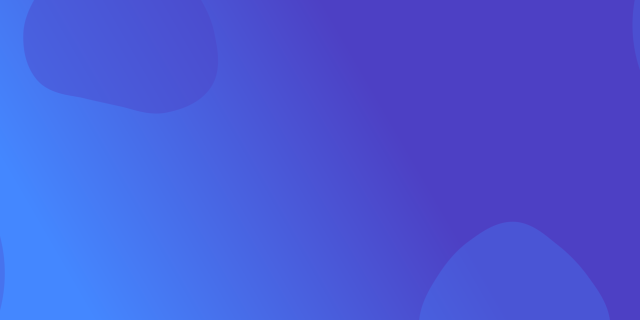
This background is drawn by a WebGL 2 fragment shader. Its source:

```glsl
#version 300 es
precision highp float;
// Diagonal blue to violet gradient with translucent, softly rounded blobs.
// Blob outlines are polar: twelve radii around a centre, joined by a periodic
// cubic; the slivers at the left and right borders are plain circles.

uniform vec2 u_resolution;
out vec4 fragColor;

const vec2 CANVAS = vec2(2.0, 1.0);
const vec3 BLUE = vec3(0.267, 0.530, 1.0);
const vec3 VIOLET = vec3(0.302, 0.250, 0.767);
const float TAU = 6.2831853;
const int KNOTS = 12;

// Radii at equal angles, counterclockwise from the right
const float UPPER_RADII[KNOTS] = float[KNOTS](
    0.292, 0.268, 0.281, 0.294, 0.292, 0.286,
    0.305, 0.299, 0.234, 0.229, 0.286, 0.328);
const float LOWER_RADII[KNOTS] = float[KNOTS](
    0.299, 0.268, 0.271, 0.307, 0.284, 0.276,
    0.297, 0.307, 0.300, 0.300, 0.300, 0.312);

// Catmull-Rom interpolation between b and c
float cubic(float a, float b, float c, float d, float t) {
    return b + 0.5 * t * (c - a + t * (2.0 * a - 5.0 * b + 4.0 * c - d
        + t * (3.0 * (b - c) + d - a)));
}

// Approximate signed distance to a closed polar outline
float blobDistance(vec2 p, vec2 centre, float radii[KNOTS]) {
    vec2 q = p - centre;
    float turn = fract(atan(q.y, q.x + 1e-6) / TAU) * float(KNOTS);
    int k = int(turn) % KNOTS;
    float radius = cubic(radii[(k + KNOTS - 1) % KNOTS], radii[k],
        radii[(k + 1) % KNOTS], radii[(k + 2) % KNOTS], fract(turn));
    return length(q) - radius;
}

float circleDistance(vec2 p, vec2 centre, float radius) {
    return length(p - centre) - radius;
}

// Blend a tint over the base wherever the distance is negative
vec3 overlay(vec3 base, vec3 tint, float opacity, float dist, float pixel) {
    float coverage = 1.0 - smoothstep(-0.75 * pixel, 0.75 * pixel, dist);
    return mix(base, tint, opacity * coverage);
}

vec3 backdrop(vec2 p) {
    float along = dot(p, vec2(0.866, 0.5));
    return mix(BLUE, VIOLET, clamp((along - 0.25) / 1.125, 0.0, 1.0));
}

void main() {
    vec2 p = gl_FragCoord.xy / u_resolution * CANVAS;
    float pixel = 1.0 / u_resolution.y;
    vec3 color = backdrop(p);

    // Violet shapes on the blue side
    float upper = blobDistance(p, vec2(0.378, 0.896), UPPER_RADII);
    color = overlay(color, VIOLET, 0.40, upper, pixel);
    float left = circleDistance(p, vec2(-0.443, 0.146), 0.458);
    color = overlay(color, VIOLET, 0.28, left, pixel);

    // Blue shapes on the violet side
    float lower = blobDistance(p, vec2(1.607, 0.0), LOWER_RADII);
    color = overlay(color, BLUE, 0.30, lower, pixel);
    float right = circleDistance(p, vec2(2.414, 0.922), 0.4375);
    color = overlay(color, BLUE, 0.22, right, pixel);

    fragColor = vec4(color, 1.0);
}
```
